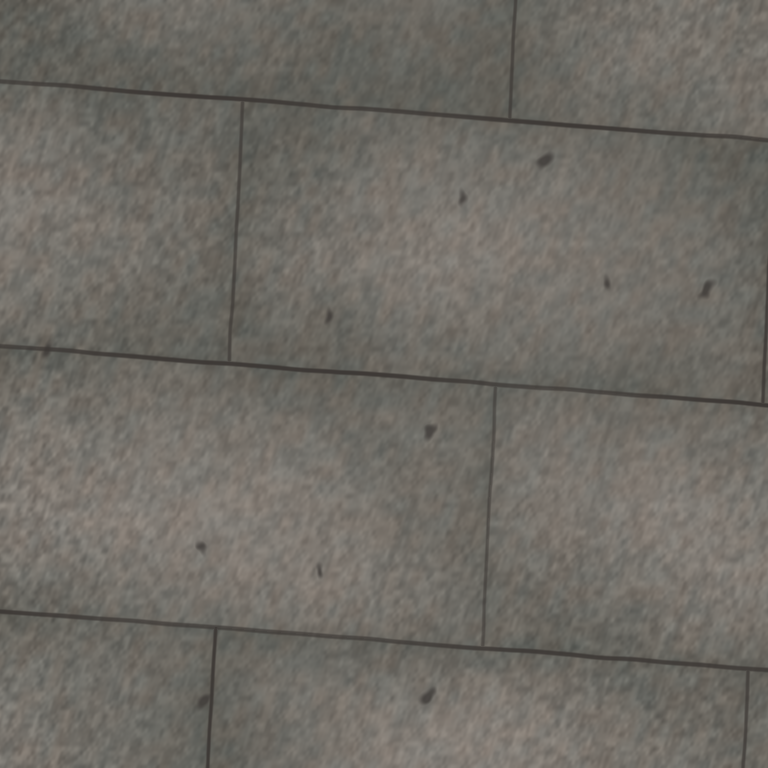
Reproduce this texture procedurally as a WebGL 2 fragment shader.

```glsl
#version 300 es
precision highp float;
// Weathered grey stone pavers in a tilted half-offset running bond.

uniform vec2 u_resolution;
out vec4 outColor;

// Layout, in canvas heights, measured from the upper left
const vec2 TILE_SIZE = vec2(0.697, 0.345);
const vec2 BOND_ORIGIN = vec2(0.323, 0.1055);
const float ROW_SLOPE = 0.077;
const float COLUMN_LEAN = 0.052;
const float ROW_OFFSET = 0.5;

// Joints
const float BED_WIDTH = 0.0056;
const float HEAD_WIDTH = 0.0044;
const float JOINT_SOFTNESS = 0.0016;
const float JOINT_WOBBLE = 0.0022;
const float EDGE_GRIME_WIDTH = 0.035;

// Surface
const vec2 GRAIN_FREQ = vec2(125.0, 88.0);
const float GRAIN_AMOUNT = 0.16;
const float TINT_AMOUNT = 0.035;
const float PIT_GRID = 6.0;
const float PIT_CHANCE = 0.3;

const vec3 STONE_SHADE = vec3(0.385, 0.379, 0.354);
const vec3 STONE_LIGHT = vec3(0.505, 0.482, 0.455);
const vec3 JOINT_COLOR = vec3(0.235, 0.217, 0.205);
const vec3 PIT_COLOR = vec3(0.235, 0.220, 0.210);

// Integer hash giving two values in 0..1
vec2 hash2(vec2 cell) {
    uvec2 q = uvec2(ivec2(cell)) * 1664525u + 1013904223u;
    q.x += q.y * 1664525u;
    q.y += q.x * 1664525u;
    q ^= q >> 16u;
    q.x += q.y * 1664525u;
    q.y += q.x * 1664525u;
    q ^= q >> 16u;
    return vec2(q >> 8u) / 16777216.0;
}

float noise(vec2 p) {
    vec2 cell = floor(p), f = fract(p);
    f = f * f * (3.0 - 2.0 * f);
    float low = mix(hash2(cell).x, hash2(cell + vec2(1, 0)).x, f.x);
    float high = mix(hash2(cell + vec2(0, 1)).x, hash2(cell + 1.0).x, f.x);
    return mix(low, high, f.y);
}

float fbm(vec2 p) {
    float sum = 0.0, weight = 0.5;
    for (int i = 0; i < 4; i++) {
        sum += weight * noise(p);
        p = mat2(1.6, 1.2, -1.2, 1.6) * p + 17.0;
        weight *= 0.5;
    }
    return sum / 0.9375;
}

// Coverage of a joint whose centre line lies at the given distance
float jointMask(float dist, float width, float pixel) {
    float soft = max(JOINT_SOFTNESS, pixel);
    return 1.0 - smoothstep(0.5 * width - soft, 0.5 * width + soft, dist);
}

// Sparse elongated chips, kept inside their grid cells
float pitMask(vec2 p, float pixel) {
    vec2 cell = floor(p * PIT_GRID);
    vec2 pick = hash2(cell + 311.0);
    vec2 centre = (cell + 0.2 + 0.6 * hash2(cell + 57.0)) / PIT_GRID;
    float angle = 1.1 + 1.4 * pick.y;
    vec2 axis = vec2(cos(angle), sin(angle));
    vec2 d = p - centre + 0.006 * (vec2(noise(p * 90.0), noise(p * 90.0 + 40.0)) - 0.5);
    float dist = length(vec2(dot(d, axis) * 0.5, dot(d, vec2(-axis.y, axis.x))));
    float radius = mix(0.003, 0.0065, pick.y);
    float edge = 0.002 + pixel;
    return step(pick.x, PIT_CHANCE) * (1.0 - smoothstep(radius - edge, radius + edge, dist));
}

void main() {
    float pixel = 1.0 / u_resolution.y;
    vec2 p = gl_FragCoord.xy * pixel;
    p.y = 1.0 - p.y;

    // Skewed running-bond coordinates
    vec2 wobble = JOINT_WOBBLE * (vec2(noise(p * 23.0), noise(p * 23.0 + 71.0)) - 0.5);
    vec2 skewed = p + vec2(COLUMN_LEAN * p.y, -ROW_SLOPE * p.x) + wobble;
    vec2 bond = (skewed - BOND_ORIGIN) / TILE_SIZE;
    float row = floor(bond.y);
    bond.x -= ROW_OFFSET * mod(row, 2.0);
    vec2 tile = floor(bond);
    vec2 local = fract(bond) - 0.5;
    vec2 jointDist = (0.5 - abs(local)) * TILE_SIZE;

    // Pale worn centre of each tile, broken up by cloudy staining
    vec2 shift = (hash2(tile + 20.0) - 0.5) * vec2(0.3, 0.25);
    vec2 fromWear = (local - shift) * vec2(2.1, 2.3);
    float wear = exp(-dot(fromWear, fromWear));
    float cloud = fbm(p * 5.0 + tile * 9.0 + 30.0);
    float tone = 0.75 * wear + 1.1 * (cloud - 0.5) + 0.08;
    tone += 0.16 * (hash2(tile + 90.0).y - 0.5);
    float grime = exp(-min(jointDist.x, jointDist.y) / EDGE_GRIME_WIDTH);
    vec3 color = mix(STONE_SHADE, STONE_LIGHT, clamp(tone - 0.25 * grime, -0.1, 1.05));

    // Mineral grain with faint warm and cool flecks
    vec2 slanted = p + vec2(0.3 * p.y, 0.0);
    float grain = 0.6 * noise(slanted * GRAIN_FREQ) + 0.4 * noise(slanted * GRAIN_FREQ * 1.9 + 50.0) - 0.5;
    float roughness = mix(0.65, 1.25, noise(p * 3.5 + 12.0));
    color *= 1.0 + GRAIN_AMOUNT * 2.0 * roughness * grain;
    float tint = noise(slanted * GRAIN_FREQ * 0.5 + 140.0) - 0.5;
    color += TINT_AMOUNT * tint * vec3(0.6, -0.1, -0.4);
    color = mix(color, PIT_COLOR, 0.75 * pitMask(p, pixel));

    // Joints, each faded by its own amount of wear
    float headFade = mix(0.5, 0.95, hash2(vec2(floor(bond.x + 0.5), row) + 44.0).x);
    float bedFade = mix(0.65, 1.0, noise(vec2(skewed.x * 4.0, floor(bond.y + 0.5) * 7.0 + 60.0)));
    float head = headFade * jointMask(jointDist.x, HEAD_WIDTH, pixel);
    float bed = bedFade * jointMask(jointDist.y, BED_WIDTH, pixel);
    color = mix(color, JOINT_COLOR, max(head, bed));

    outColor = vec4(color, 1.0);
}
```
